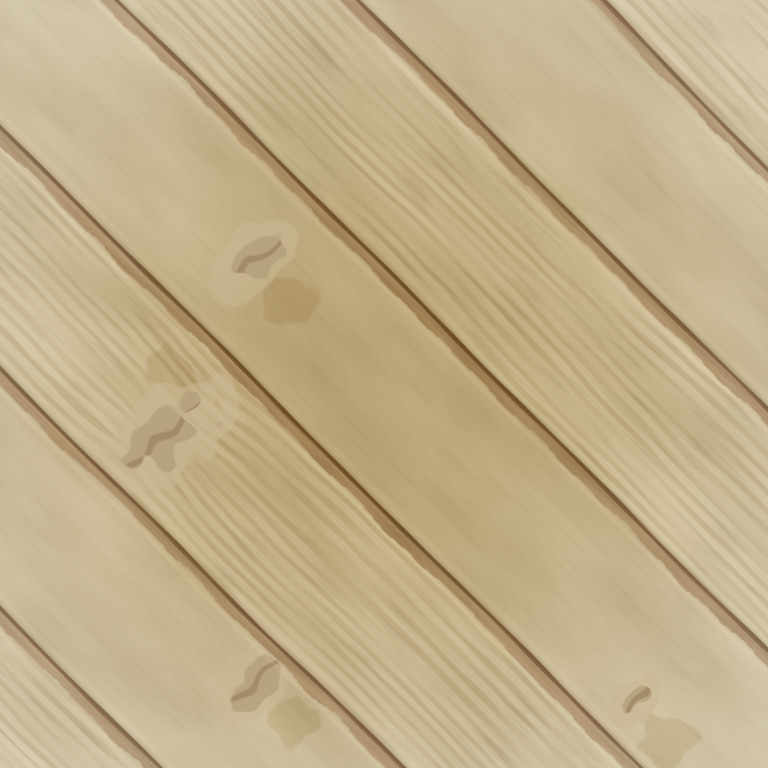
This texture is drawn by a Shadertoy shader. Its source:

```glsl
// Pale pine planks laid diagonally, with brown grooves, streaked grain and knots.

vec2 randomGradient(vec2 cell) {
    float a = 6.2832 * fract(sin(dot(cell, vec2(127.1, 311.7))) * 43758.5);
    return vec2(cos(a), sin(a));
}

// Gradient noise, roughly -0.7 to 0.7
float noise(vec2 p) {
    vec2 i = floor(p), f = p - i;
    vec2 w = f * f * f * (f * (f * 6.0 - 15.0) + 10.0);
    vec2 e = vec2(0.0, 1.0);
    float low = mix(dot(randomGradient(i), f), dot(randomGradient(i + e.yx), f - e.yx), w.x);
    float high = mix(dot(randomGradient(i + e), f - e), dot(randomGradient(i + e.yy), f - e.yy), w.x);
    return mix(low, high, w.y);
}

float fbm(vec2 p) {
    float sum = 0.0, amp = 1.0;
    for (int i = 0; i < 3; i++) {
        sum += amp * noise(p);
        p = p * 2.1 + 17.3;
        amp *= 0.5;
    }
    return sum;
}

// Flat tonal steps with softened borders
float posterize(float x, float levels) {
    x *= levels;
    return (floor(x) + smoothstep(0.38, 0.62, fract(x))) / levels;
}

void mainImage(out vec4 fragColor, in vec2 fragCoord) {
    vec2 uv = fragCoord / iResolution.xy;
    float along = uv.x - uv.y;
    float across = (uv.x + uv.y - 1.15) / 0.315;
    float px = 2.0 / (0.315 * iResolution.y);
    across += 0.025 * noise(vec2(along * 2.5, floor(across + 0.5) * 7.3));

    float id = floor(across);
    float f = across - id;
    float grainy = 1.0 - mod(id, 2.0);
    vec2 wood = vec2(along, across * 0.315) + id * 5.7;

    // Base tone: warm in the middle, bleached towards the corners
    float pale = smoothstep(0.08, 0.72, length(uv - 0.5));
    vec3 col = mix(vec3(0.735, 0.65, 0.475), vec3(0.81, 0.76, 0.645), pale);
    col += 0.012 * grainy;
    float patches = posterize(fbm(wood * vec2(3.0, 8.0)), 7.0);
    col += vec3(0.045, 0.05, 0.06) * patches;

    // Knots sit at spaced places along the lower planks
    float n = -id - 1.0;
    float knotAlong = along + 0.33 - 0.11 * n - 0.165 * n * (n - 1.0);
    float k = floor(knotAlong / 1.07 + 0.5);
    float knotAcross = f - 0.5 + 0.09 * n - 0.225 * n * (n - 1.0) + 0.24 * k;
    vec2 q = vec2(knotAlong - 1.07 * k, knotAcross * 0.315);
    float size = (1.0 + 0.35 * grainy) * (1.0 - 0.4 * abs(k));
    vec2 ragged = vec2(noise(wood * 24.0), noise(wood * 19.0 + 31.0));
    float knot = length(q / (size * vec2(0.042, 0.072)) + 0.45 * ragged);
    float hasKnot = step(id, -0.5) * step(-3.5, id);

    // Grain: many fine streaks on every other plank, faint ones elsewhere
    float bend = hasKnot * 0.8 * exp(-0.35 * knot * knot) * sign(knotAcross) * smoothstep(0.0, 0.1, abs(knotAcross));
    float wave = f * 14.0 + bend + 1.1 * noise(wood * vec2(1.6, 5.0)) + 0.2 * noise(wood * vec2(9.0, 40.0));
    float streak = smoothstep(-0.3, 0.7, sin(6.2832 * wave));
    float strength = smoothstep(-0.45, 0.35, noise(wood * vec2(4.0, 22.0)));
    col -= vec3(0.055, 0.068, 0.08) * (streak - 0.35) * strength * mix(0.06, 1.0, grainy);
    col -= 0.035 * smoothstep(0.15, 0.5, noise(wood * vec2(7.0, 75.0))) * mix(0.35, 1.0, grainy);

    // Knot: pale splintered halo, dull heart and a dark crack
    float halo = hasKnot * (1.0 - smoothstep(1.3, 1.5, knot + 0.5 * ragged.y));
    float heart = hasKnot * (1.0 - smoothstep(0.68, 0.8, knot + 0.7 * ragged.x));
    float crack = heart * (1.0 - smoothstep(0.003, 0.008, abs(q.x + 0.025 * ragged.y)));
    float stain = hasKnot * (1.0 - smoothstep(0.75, 0.95, length((q - vec2(-0.07, 0.09) * grainy
                - vec2(0.1, -0.01) * (1.0 - grainy)) / vec2(0.06, 0.05)) + 0.6 * ragged.x));
    col = mix(col, col * vec3(0.95, 0.93, 0.88), stain);
    col = mix(col, vec3(0.79, 0.72, 0.58), halo * 0.6);
    col = mix(col, vec3(0.70, 0.615, 0.48), heart * 0.75);
    col = mix(col, vec3(0.59, 0.48, 0.35), crack * 0.6);

    // Groove: ragged brown bevel below a thin dark line
    float seam = floor(across + 0.5);
    float e = across - seam;
    float chips = 0.03 * posterize(noise(vec2(along * 13.0, seam * 3.7)), 4.0);
    float bevelEdge = -0.062 + chips;
    float bevel = smoothstep(bevelEdge - px, bevelEdge + px, e) * (1.0 - smoothstep(0.018 - px, 0.018 + px, e));
    vec3 bevelColor = mix(vec3(0.61, 0.485, 0.31), vec3(0.70, 0.60, 0.48), pale);
    bevelColor += 0.07 * posterize(noise(vec2(along * 7.0, e * 30.0 + seam * 9.0)), 5.0);
    col = mix(col, bevelColor, bevel * 0.88);

    float lineWidth = 0.011 + 0.007 * noise(vec2(along * 8.0, seam * 5.1));
    float line = 1.0 - smoothstep(lineWidth - px * 0.7, lineWidth + px * 0.7, abs(e - 0.006));
    col = mix(col, mix(vec3(0.42, 0.30, 0.155), vec3(0.54, 0.43, 0.33), pale), line * 0.9);

    // Light rims on both plank edges and a soft shade beside the line
    float rim = exp(-pow((e + 0.085) / 0.014, 2.0)) + 0.6 * exp(-pow((e - 0.06) / 0.018, 2.0));
    col += 0.03 * rim;
    col -= 0.05 * exp(-pow((e - 0.022) / 0.014, 2.0));

    fragColor = vec4(clamp(col, 0.0, 1.0), 1.0);
}
```
